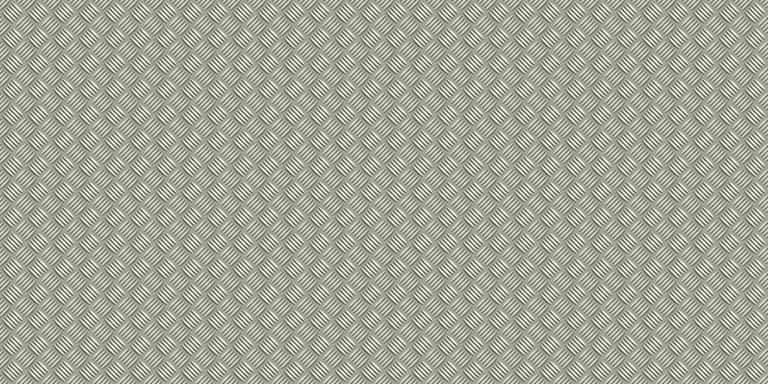
Reproduce this texture procedurally as a WebGL 1 fragment shader.

```glsl
precision highp float;
// Steel tread plate: five-bar lozenge groups in a diagonal basket layout.

uniform vec2 u_resolution;

#define REPEATS vec2(30.0, 15.0)
#define BAR_PITCH 0.182
#define BAR_HALF_LENGTH 0.46
#define BAR_HALF_WIDTH 0.078
#define SHADOW_SHIFT 0.045
#define GRAIN 0.035
#define PLATE_COLOR vec3(0.635, 0.632, 0.59)
#define LIGHT_COLOR vec3(0.98, 0.975, 0.91)
#define SHADOW_COLOR vec3(0.30, 0.295, 0.26)
#define SAMPLES 4

float hash(vec2 p) {
  p = fract(p * vec2(0.1031, 0.1137));
  p += dot(p, p.yx + 33.33);
  return fract((p.x + p.y) * p.x * 7.31);
}

float noise(vec2 p) {
  vec2 i = floor(p);
  vec2 f = fract(p);
  f = f * f * (3.0 - 2.0 * f);
  return mix(mix(hash(i), hash(i + vec2(1.0, 0.0)), f.x),
             mix(hash(i + vec2(0.0, 1.0)), hash(i + 1.0), f.x), f.y);
}

// Nearest of five pointed bars: x is its coverage, y the position across it.
vec2 bars(vec2 p, float edge) {
  float index = clamp(floor(p.y / BAR_PITCH + 0.5), -2.0, 2.0);
  float across = p.y - index * BAR_PITCH;
  float along = p.x / BAR_HALF_LENGTH;
  float halfWidth = BAR_HALF_WIDTH * (1.0 - along * along);
  float coverage = smoothstep(-edge, edge, halfWidth - abs(across));
  return vec2(coverage, across / max(halfWidth, 0.01));
}

vec3 treadPlate(vec2 p, float edge) {
  // Diagonal cells; neighbours turn their bars by a quarter.
  vec2 diagonal = vec2(p.x + p.y, p.y - p.x);
  vec2 cell = floor(diagonal + 0.5);
  vec2 local = diagonal - cell;
  float turned = mod(cell.x + cell.y, 2.0);
  local = mix(local, local.yx, turned);
  float contrast = mix(0.72, 1.0, turned);

  // Flat metal with faint mottling and a shadow below each bar.
  vec3 color = PLATE_COLOR + GRAIN * (noise(p * 9.0) - 0.5);
  float shadow = bars(local + vec2(0.0, SHADOW_SHIFT), edge).x;
  color = mix(color, SHADOW_COLOR, shadow * contrast * 0.85);

  // Rounded bars, lit from above.
  vec2 bar = bars(local, edge);
  float lit = smoothstep(-1.1, 0.3, bar.y);
  vec3 metal = mix(SHADOW_COLOR, LIGHT_COLOR, lit);
  metal = mix(PLATE_COLOR, metal, contrast);
  return mix(color, metal, bar.x);
}

void main() {
  float edge = 0.008 + 0.25 * REPEATS.y / u_resolution.y / float(SAMPLES);
  vec3 color = vec3(0.0);

  // Average a grid of samples inside each pixel.
  for (int y = 0; y < SAMPLES; y++) {
    for (int x = 0; x < SAMPLES; x++) {
      vec2 offset = (vec2(float(x), float(y)) + 0.5) / float(SAMPLES) - 0.5;
      vec2 p = (gl_FragCoord.xy + offset) / u_resolution * REPEATS;
      color += treadPlate(p, edge);
    }
  }
  gl_FragColor = vec4(color / float(SAMPLES * SAMPLES), 1.0);
}
```
